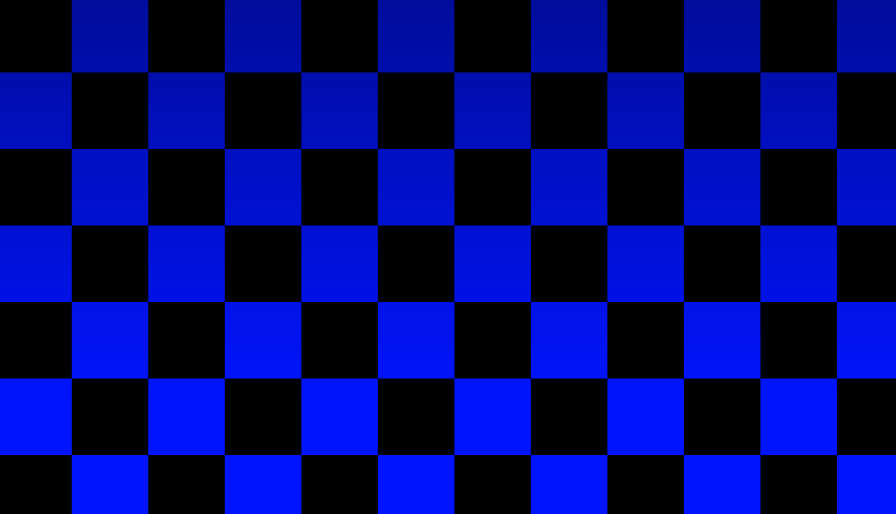
This pattern is drawn by a WebGL 2 fragment shader. Its source:

```glsl
#version 300 es
precision highp float;

uniform vec2 u_resolution;
out vec4 outColor;

// Smoothed square wave: +1 on even cells, -1 on odd cells
vec2 squareWave(vec2 p, float pixel) {
    vec2 edgeDistance = 0.5 - abs(mod(p + 0.5, 2.0) - 1.0);
    return clamp(2.0 * edgeDistance / pixel, -1.0, 1.0);
}

void main() {
    // Square cells, sized and offset as fractions of the canvas width
    float cellSize = 0.0854;
    vec2 cell = (gl_FragCoord.xy / u_resolution.x - vec2(0.0801, 0.0658)) / cellSize;
    float pixel = 1.0 / (u_resolution.x * cellSize);

    // Checkerboard coverage
    vec2 wave = squareWave(cell, pixel);
    float coverage = 0.5 - 0.5 * wave.x * wave.y;

    // Blue darkens toward the top and is flat near the bottom
    float depth = 1.0 - gl_FragCoord.y / u_resolution.y;
    float brightness = min(1.0, 0.605 + 0.5 * depth);
    vec3 blue = vec3(0.0, 0.08, 1.0) * brightness;

    outColor = vec4(blue * coverage, 1.0);
}
```
